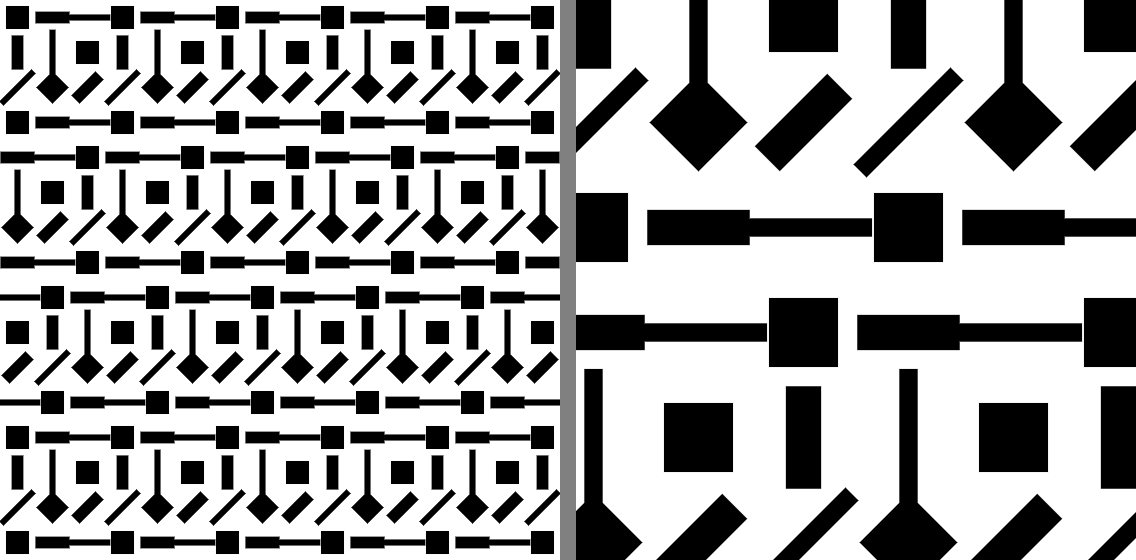
Left, the full canvas; right, a detail of the centre.
Write a WebGL 2 fragment shader that draws this pattern.

```glsl
#version 300 es
precision highp float;

uniform vec2 u_resolution;
out vec4 outColor;

// Layout, counted in grid cells
const int CELLS = 16;       // cells across and down
const int BAND_ROWS = 4;    // rows in one band
const int SHAPES = 3;       // shapes in one horizontal repeat
const float TURN = 0.78539816;

// Half sizes, as fractions of one cell
const vec2 SQUARE = vec2(0.329, 0.329);
const vec2 THICK_BAR = vec2(0.488, 0.168);
const vec2 THIN_BAR = vec2(0.653, 0.0875);

const vec3 PAPER = vec3(1.0);
const vec3 INK = vec3(0.0);

// Sharp-cornered box distance
float boxDistance(vec2 p, vec2 halfSize) {
    vec2 d = abs(p) - halfSize;
    return max(d.x, d.y);
}

vec2 rotate(vec2 p, float angle) {
    float c = cos(angle);
    float s = sin(angle);
    return vec2(c * p.x + s * p.y, c * p.y - s * p.x);
}

// Distance to the shape owned by one cell; p is relative to its center
float cellShape(vec2 p, ivec2 cell) {
    int rowFromTop = CELLS - 1 - cell.y;
    int band = rowFromTop / BAND_ROWS;
    int row = rowFromTop % BAND_ROWS;

    // Each row and each band advances the shape sequence by one
    int shape = (cell.x + band + row) % SHAPES;
    vec2 halfSize = shape == 0 ? SQUARE : (shape == 1 ? THICK_BAR : THIN_BAR);

    // Rows in a band: horizontal, vertical, diagonal, horizontal
    float angle = TURN * float((BAND_ROWS - 1 - row) % 3);
    return boxDistance(rotate(p, angle), halfSize);
}

void main() {
    vec2 p = gl_FragCoord.xy / u_resolution * float(CELLS);
    ivec2 home = ivec2(floor(p));
    float dist = 10.0;

    // Long bars reach into neighboring cells
    for (int y = -1; y <= 1; y++) {
        for (int x = -1; x <= 1; x++) {
            ivec2 cell = home + ivec2(x, y);
            bool inside = min(cell.x, cell.y) >= 0 && max(cell.x, cell.y) < CELLS;
            if (inside) {
                dist = min(dist, cellShape(p - vec2(cell) - 0.5, cell));
            }
        }
    }

    // One-pixel edge coverage
    float pixel = float(CELLS) / min(u_resolution.x, u_resolution.y);
    float coverage = clamp(0.5 - dist / pixel, 0.0, 1.0);
    outColor = vec4(mix(PAPER, INK, coverage), 1.0);
}
```
